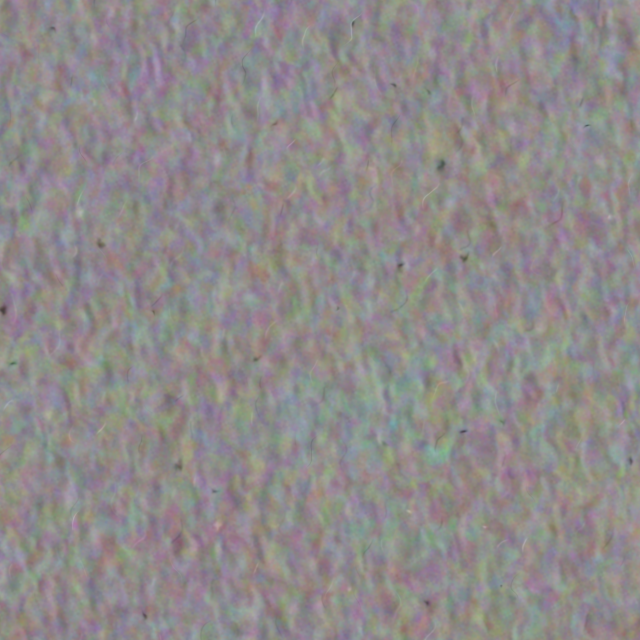
Write a Shadertoy shader that draws this texture.

```glsl
// Matte grey paper with mottled pastel tints, fine vertical fibres and sparse flecks.
#define BASE_COLOR vec3(0.561, 0.542, 0.541)
#define TEAL_SHIFT vec3(-0.045, 0.060, 0.045)
#define TINT_AMOUNT 0.155
#define FIBRE_AMOUNT 0.085
#define GRAIN_AMOUNT 0.045
#define STRAND_CELLS 15.0
#define STRAND_AMOUNT 0.09
#define FLECK_CELLS 9.0
#define FLECK_SHARE 0.30

vec3 hash3(vec2 p) {
    vec3 q = fract(p.xyx * vec3(0.1031, 0.1030, 0.0973));
    q += dot(q, q.yxz + 33.33);
    return fract((q.xxy + q.yzz) * q.zyx);
}

// Three independent channels of smooth noise, centred on zero.
vec3 noise3(vec2 p) {
    vec2 cell = floor(p), f = fract(p);
    f = f * f * f * (f * (f * 6.0 - 15.0) + 10.0);
    vec3 low = mix(hash3(cell), hash3(cell + vec2(1, 0)), f.x);
    vec3 high = mix(hash3(cell + vec2(0, 1)), hash3(cell + vec2(1, 1)), f.x);
    return mix(low, high, f.y) - 0.5;
}

vec2 rotate(vec2 p, float angle) {
    float c = cos(angle), s = sin(angle);
    return vec2(c * p.x - s * p.y, s * p.x + c * p.y);
}

// Coloured mottling at several sizes; red varies least.
vec3 tint(vec2 p) {
    vec3 n = 0.22 * noise3(p * 9.0 + 5.0);
    n += 0.72 * noise3(rotate(p, 0.5) * vec2(58.0, 46.0) + 31.0);
    n += 0.50 * noise3(rotate(p, -0.6) * vec2(105.0, 85.0) + 77.0);
    return n * vec3(0.70, 1.0, 1.05);
}

// Relief of stretched noise, lit from the side.
float fibreHeight(vec2 p) {
    float coarse = noise3(rotate(p, 0.12) * vec2(48.0, 23.0) + 140.0).x;
    float fine = noise3(rotate(p, -0.2) * vec2(95.0, 42.0) + 190.0).y;
    return coarse + 0.6 * fine;
}

float fibres(vec2 p) {
    vec2 offset = vec2(0.0045, 0.0015);
    float relief = fibreHeight(p + offset) - fibreHeight(p - offset);
    return relief + 0.30 * fibreHeight(p + 3.0);
}

// Short wavering strands, pale or dark, mostly upright.
float strands(vec2 p) {
    vec2 home = floor(p * STRAND_CELLS);
    float sum = 0.0;
    for (int j = -1; j <= 1; j++)
    for (int i = -1; i <= 1; i++) {
        vec2 cell = home + vec2(i, j);
        vec3 place = hash3(cell + 211.0), look = hash3(cell + 307.0);
        vec2 q = rotate(p - (cell + place.xy) / STRAND_CELLS, (place.z - 0.5) * 1.1);
        q.x += 0.005 * sin(q.y * mix(50.0, 130.0, look.x) + 6.28 * look.y);
        float len = mix(0.012, 0.036, look.x * look.x);
        float width = mix(0.0013, 0.0028, look.y);
        float body = exp(-q.x * q.x / (width * width)) * smoothstep(len, len * 0.3, abs(q.y));
        float shade = look.z > 0.45 ? look.z : -0.9 * (1.0 - look.z);
        sum += body * shade * place.z;
    }
    return sum;
}

// Sparse soft spots: mostly dark, a few pale, with ragged rims.
float flecks(vec2 p) {
    vec2 home = floor(p * FLECK_CELLS);
    float sum = 0.0;
    for (int j = -1; j <= 1; j++)
    for (int i = -1; i <= 1; i++) {
        vec2 cell = home + vec2(i, j);
        vec3 place = hash3(cell + 401.0), look = hash3(cell + 503.0);
        vec2 q = rotate(p - (cell + place.xy) / FLECK_CELLS, 6.28 * look.x);
        q += 0.006 * noise3(p * 110.0).xy;
        float radius = mix(0.0025, 0.0085, look.y);
        float spot = exp(-dot(q * vec2(1.0, 1.6), q * vec2(1.0, 1.6)) / (radius * radius));
        float shade = look.z < 0.8 ? -mix(0.10, 0.24, look.x) : 0.12;
        sum += spot * shade * step(place.z, FLECK_SHARE);
    }
    return sum;
}

// Cloudy teal stains gathered in the lower right.
float stain(vec2 p) {
    vec2 d = (p - vec2(0.74, 0.28)) / vec2(0.24, 0.22);
    float cloud = noise3(p * 13.0 + 61.0).x + 0.6 * noise3(p * 31.0 + 83.0).y;
    return smoothstep(0.08, 0.42, cloud) * exp(-dot(d, d));
}

void mainImage(out vec4 fragColor, in vec2 fragCoord) {
    vec2 p = fragCoord / iResolution.y;
    vec2 warped = p + 0.012 * noise3(p * 22.0 + 17.0).xy + 0.005 * noise3(p * 60.0).yz;

    vec3 color = BASE_COLOR + TINT_AMOUNT * tint(warped);

    // Broad drift from violet at upper left to ochre at lower right.
    color += vec3(0.004, 0.006, -0.012) * (p.x - p.y);
    color += TEAL_SHIFT * stain(warped);

    // Surface relief, strands, flecks and fine grain.
    color += FIBRE_AMOUNT * fibres(warped);
    color += STRAND_AMOUNT * strands(warped) * vec3(1.0, 0.95, 1.02);
    color += flecks(p) * vec3(1.0, 0.95, 1.0);
    color += GRAIN_AMOUNT * noise3(rotate(p, 0.3) * 240.0 + 9.0);

    fragColor = vec4(clamp(color, 0.0, 1.0), 1.0);
}
```
